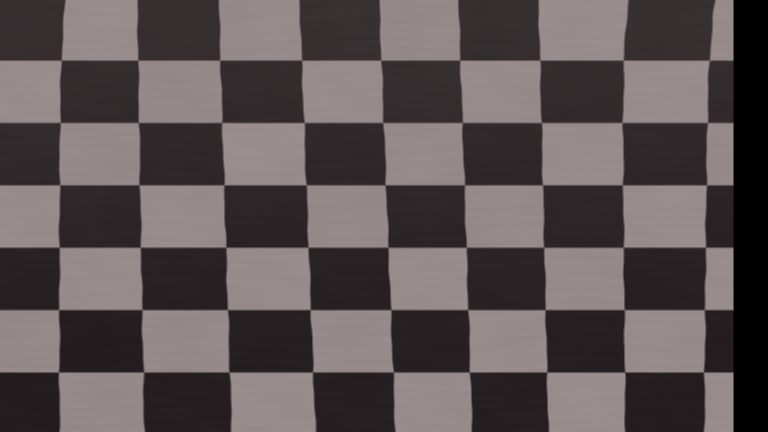
Give the GLSL for this pattern, as a Shadertoy shader.

```glsl
// Hand-printed checkerboard cloth with wavering columns and a black strip on the right.
#define CELL vec2(0.188, 0.1444)        // cell size, canvas height = 1
#define ORIGIN vec2(0.1377, 0.1377)     // first full corner
#define STRIP_X 1.698                   // left edge of the black strip
#define SWAY 0.0104                     // uneven column spacing
#define LEAN 0.0056                     // column slant per row
#define BEND 0.0093                     // outward curl near the top
#define SOFT 0.0026                     // half width of the blurred edges
#define LIGHT vec3(0.592, 0.542, 0.541)
#define DARK_LOW vec3(0.145, 0.116, 0.126)
#define DARK_HIGH vec3(0.212, 0.182, 0.188)
#define GRAIN 0.007                     // strength of the weave

const float PI = 3.14159265;

float hash(vec2 p) {
    p = fract(p * vec2(0.1031, 0.1137));
    p += dot(p, p.yx + 33.33);
    return fract((p.x + p.y) * p.x * 43.7);
}

// Sideways displacement of the column edges
float columnShift(vec2 p) {
    float k = (p.x - ORIGIN.x) / CELL.x;
    float row = (1.0 - p.y) / CELL.y - 0.5;
    float sway = SWAY * sin(PI * max(k - 1.0, 0.0) / 4.0);
    float lean = LEAN * (row - 3.0) * sin(PI * k / 7.5);
    float bend = BEND * smoothstep(2.5, 3.7, abs(k - 3.5)) * exp(-1.2 * row);
    float wobble = 0.0012 * sin(p.y * 37.0 + k * 2.3) + 0.0006 * sin(p.y * 91.0 - k * 4.1);
    return sway + lean + bend + wobble;
}

// Square wave per axis with blurred steps
vec2 softSquare(vec2 t, vec2 width) {
    return clamp(sin(PI * t) / (PI * width), -1.0, 1.0);
}

// Layered sines: faint horizontal threads and broad blotches
float weave(vec2 p) {
    float threads = sin(p.y * 310.0 + 2.0 * sin(p.x * 13.0))
                  + 0.7 * sin(p.y * 173.0 + 3.0 * sin(p.x * 7.0 + p.y * 5.0));
    float blotches = sin(p.x * 23.0 + 2.0 * sin(p.y * 17.0)) * sin(p.y * 29.0 + p.x * 9.0);
    return 0.5 * threads + 0.8 * blotches;
}

void mainImage(out vec4 fragColor, in vec2 fragCoord) {
    vec2 p = fragCoord / iResolution.y;
    float blur = max(SOFT, 0.7 / iResolution.y);

    // Warped checker
    vec2 grid = (p - ORIGIN - vec2(columnShift(p), 0.0)) / CELL;
    vec2 wave = softSquare(grid, blur / CELL);
    float light = 0.5 - 0.5 * wave.x * wave.y;

    // Ink fades toward the top
    vec3 dark = mix(DARK_LOW, DARK_HIGH, smoothstep(0.1, 1.0, p.y));
    vec3 color = mix(dark, LIGHT, light);

    // Cell variation and cloth grain
    float inside = abs(wave.x * wave.y);
    color += (hash(floor(grid) + 7.0) - 0.5) * 0.014 * inside;
    color += GRAIN * weave(p) * mix(0.6, 1.0, light);

    // Black strip
    float edge = max(0.0015, 0.7 / iResolution.y);
    color *= 1.0 - smoothstep(STRIP_X - edge, STRIP_X + edge, p.x);

    fragColor = vec4(color, 1.0);
}
```
